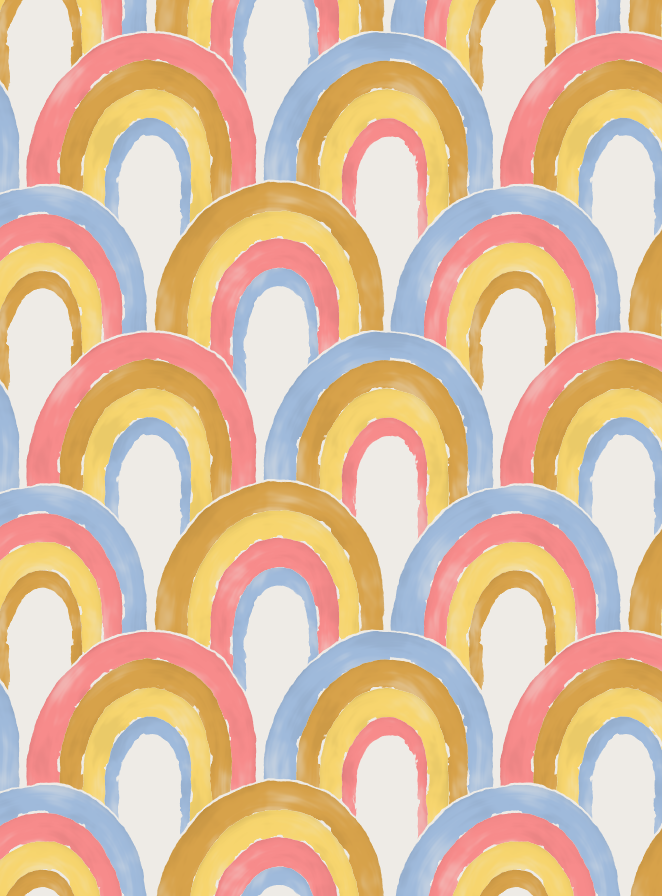
Write a WebGL 2 fragment shader that draws this pattern.

```glsl
#version 300 es
precision highp float;
// Overlapping rows of hand-painted watercolour rainbows on cream paper.

// Lengths are in units of the column pitch.
#define COLUMNS 2.795      // arches across the canvas
#define ROW_PITCH 0.632    // distance between row tops
#define FIRST_TOP 0.138    // apex of the first row below the top edge
#define EVEN_X 0.597       // arch centre in even rows
#define ODD_X 1.136        // arch centre in odd rows
#define LEAN 0.042         // sideways shift of every apex
#define OUTLINE 0.009      // paper rim around each arch
#define FLECK 0.011        // paper gaps between the bands
#define WOBBLE 0.0055      // unevenness of the brushed edges
#define WASH 0.42          // strength of the pale pigment blooms

uniform vec2 u_resolution;
out vec4 outColor;

const vec3 CREAM = vec3(0.933, 0.922, 0.902);
const vec3 PAINTS[4] = vec3[4](
    vec3(0.970, 0.545, 0.545),   // pink
    vec3(0.845, 0.635, 0.290),   // gold
    vec3(0.968, 0.835, 0.430),   // yellow
    vec3(0.625, 0.730, 0.860));  // blue

// Paint of each band, outside to inside, for the four kinds of arch.
const ivec4 ORDERS[4] = ivec4[4](
    ivec4(0, 1, 2, 3), ivec4(3, 1, 2, 0),
    ivec4(1, 2, 0, 3), ivec4(3, 0, 2, 1));

// Outline of each band and of the opening: apex depth, half width, height, leg shift.
const vec4 BANDS[5] = vec4[5](
    vec4(0.000, 0.484, 0.565, 0.000),
    vec4(0.118, 0.362, 0.450, 0.016),
    vec4(0.238, 0.270, 0.340, 0.023),
    vec4(0.360, 0.180, 0.260, 0.027),
    vec4(0.436, 0.131, 0.210, 0.035));

// Layered, rotated sines, roughly -1 to 1.
float layeredSines(vec2 p, float seed) {
    float sum = 0.0, amp = 0.7;
    for (int i = 0; i < 4; i++) {
        sum += amp * sin(p.x + seed) * sin(p.y + seed * 1.7);
        p = mat2(1.5, 1.2, -1.2, 1.5) * p + 0.6 * sin(p.yx * 1.3 + seed);
        amp *= 0.6;
    }
    return sum;
}

// Signed distance to an elliptic arch with straight legs; z is the angle along it.
vec3 archSpace(vec2 p, vec4 band) {
    float below = p.y - band.x - band.z;
    vec2 q = vec2(p.x, min(below, 0.0));
    q.x -= mix(band.w, LEAN, clamp(-q.y / band.z, 0.0, 1.0));
    float k0 = length(q / band.yz);
    float k1 = max(length(q / (band.yz * band.yz)), 1e-4);
    float along = atan(q.x, max(-q.y, 1e-5)) + sign(q.x) * max(below, 0.0) / band.y;
    return vec3(k0 * (k0 - 1.0) / k1, below, along);
}

float coverage(float d, float pixel) {
    return clamp(0.5 - d / pixel, 0.0, 1.0);
}

// Pigment with streaks along the arch, pale blooms and a darker rim.
vec3 watercolour(vec3 paint, vec3 space, vec2 p, float seed) {
    float streak = layeredSines(vec2(space.x * 32.0, space.z * 2.4), seed);
    float bloom = layeredSines(p * 9.0, seed + 2.0);
    float tone = 0.55 * streak + 0.55 * bloom;
    float legs = smoothstep(-0.25, 0.2, space.y);
    vec3 color = mix(paint, CREAM, WASH * smoothstep(0.0, 1.1, tone + 0.2 * legs));
    color *= 1.0 - 0.05 * smoothstep(0.1, 0.8, -tone);
    return color * (1.0 - 0.05 * exp(-abs(space.x) / 0.012));
}

// Lays one arch over the colour beneath it.
vec3 drawArch(vec3 color, vec2 p, int kind, float pixel) {
    for (int i = 0; i < 5; i++) {
        float seed = float(kind) * 2.7 + float(i) * 1.9;
        vec3 space = archSpace(p, BANDS[i]);
        float edge = space.x + WOBBLE * layeredSines(p * 14.0, seed)
                   + 0.25 * WOBBLE * layeredSines(p * 95.0, seed);
        float rough = layeredSines(p * 24.0, seed + 4.0);
        float gap = i == 0 ? OUTLINE * (1.0 + 0.4 * rough)
                           : FLECK * smoothstep(0.1, 0.7, rough);
        color = mix(color, CREAM, coverage(edge - gap, pixel));
        if (i < 4) {
            vec3 paint = watercolour(PAINTS[ORDERS[kind][i]], space, p, seed);
            color = mix(color, paint, coverage(edge, pixel));
        }
    }
    return color;
}

void main() {
    float pixel = COLUMNS / u_resolution.x;
    vec2 pos = vec2(gl_FragCoord.x, u_resolution.y - gl_FragCoord.y) * pixel;
    int lowest = int(floor((pos.y - FIRST_TOP) / ROW_PITCH + 0.08));

    // Three rows can show at any point; lower rows lie on top.
    vec3 color = CREAM;
    for (int back = 2; back >= 0; back--) {
        int row = lowest - back;
        int odd = row & 1;
        float x = pos.x - (odd == 1 ? ODD_X : EVEN_X);
        float column = floor(x + 0.5);
        int kind = odd * 2 + (int(column) & 1);
        float drop = kind == 3 ? 0.015 : 0.0;
        vec2 p = vec2(x - column, pos.y - FIRST_TOP - float(row) * ROW_PITCH - drop);
        color = drawArch(color, p, kind, pixel);
    }
    outColor = vec4(color, 1.0);
}
```
